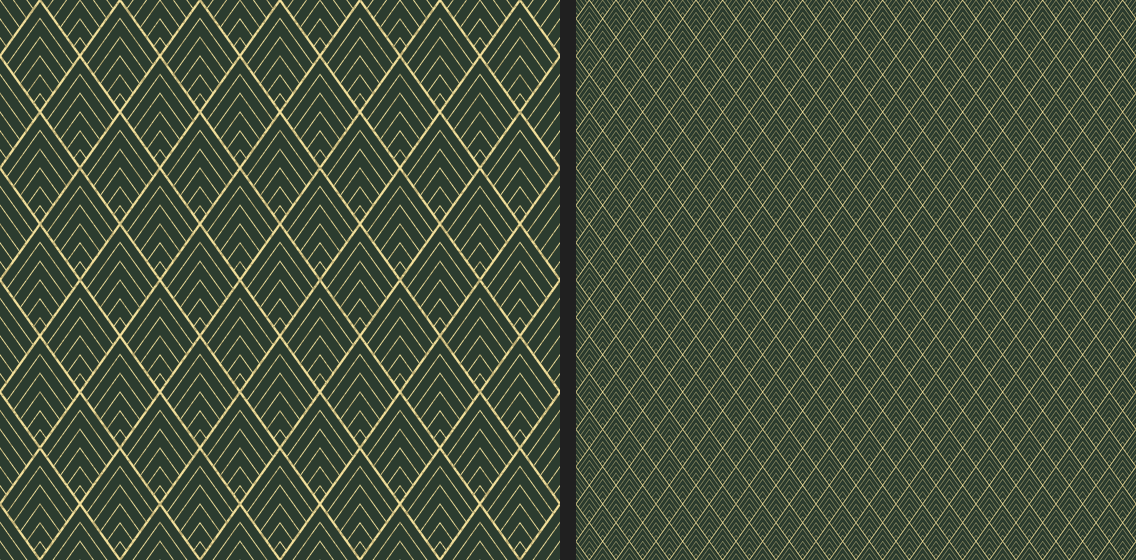
Left, the tile; right, the same tile 3 across and 3 down.
Give the GLSL for this pattern, as a three.js fragment shader.

```glsl
// Art deco lattice of gold foil diamonds, each filled with nested chevrons, on dark green.
#define REPEATS vec2(7.0, 5.0)
#define CHEVRONS 5.0
#define CHEVRON_STEP 0.168
#define CHEVRON_SHIFT -0.004
#define LATTICE_WIDTH 0.0041
#define CHEVRON_WIDTH 0.0017
#define FOIL_CELLS 180.0
#define FOIL_WEAR 0.75
#define GREEN vec3(0.172, 0.237, 0.184)
#define GOLD vec3(0.955, 0.880, 0.605)
#define DULL_GOLD vec3(0.690, 0.620, 0.400)

varying vec2 vUv;

float hash(vec2 p) {
  vec3 q = fract(p.xyx * vec3(0.1031, 0.1030, 0.0973));
  q += dot(q, q.yzx + 33.33);
  return fract((q.x + q.y) * q.z);
}

// Value noise that wraps after a whole number of cells.
float wrappedNoise(vec2 uv, float cells) {
  vec2 p = uv * cells;
  vec2 i = floor(p);
  vec2 f = fract(p);
  f = f * f * (3.0 - 2.0 * f);
  vec2 lo = mod(i, cells);
  vec2 hi = mod(i + 1.0, cells);
  return mix(mix(hash(lo), hash(vec2(hi.x, lo.y)), f.x),
             mix(hash(vec2(lo.x, hi.y)), hash(hi), f.x), f.y);
}

// Share of a pixel covered by a line whose centre lies at distance d.
float lineCoverage(float d, float width, float pixel) {
  float inner = max(d - 0.5 * pixel, -0.5 * width);
  float outer = min(d + 0.5 * pixel, 0.5 * width);
  return clamp((outer - inner) / pixel, 0.0, 1.0);
}

void main() {
  float pixel = max(fwidth(vUv.x), 1e-5);
  float spacing = 1.0 / length(REPEATS);

  // Coordinates along the diamond's sides: 0 at its bottom corner, 1 at its top.
  vec2 p = vUv * REPEATS;
  vec2 side = fract(vec2(p.y + p.x, p.y - p.x) + 0.5);

  // Bold lattice
  vec2 edge = min(side, 1.0 - side);
  float lattice = lineCoverage(min(edge.x, edge.y) * spacing, LATTICE_WIDTH, pixel);

  // Thin nested chevrons pointing up
  float level = max(side.x, side.y) - CHEVRON_SHIFT;
  float nearest = clamp(floor(level / CHEVRON_STEP + 0.5), 1.0, CHEVRONS);
  float offset = abs(level - nearest * CHEVRON_STEP) * spacing;
  float chevrons = lineCoverage(offset, CHEVRON_WIDTH, pixel);

  // Uneven foil sheen
  float sheen = 0.6 * wrappedNoise(vUv, FOIL_CELLS)
              + 0.4 * wrappedNoise(vUv + 0.37, 2.0 * FOIL_CELLS);
  vec3 foil = mix(GOLD, DULL_GOLD, FOIL_WEAR * smoothstep(0.45, 0.75, sheen));

  gl_FragColor = vec4(mix(GREEN, foil, max(lattice, chevrons)), 1.0);
}
```
